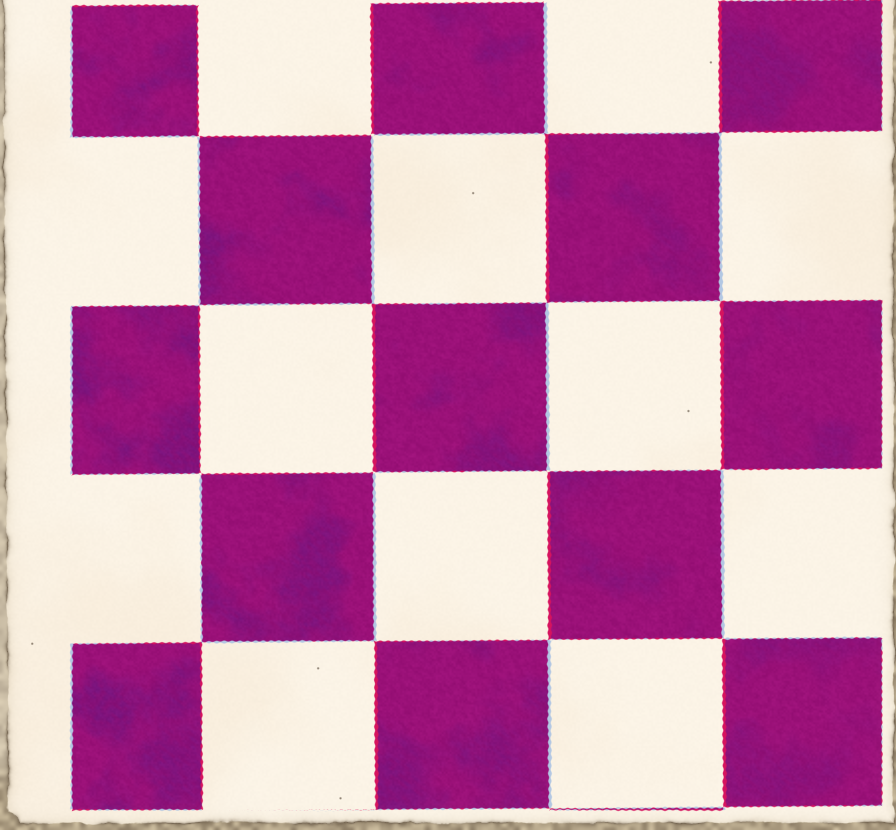
A Shadertoy shader for this pattern:

```glsl
// Worn printed card: purple and cream checkerboard in two slightly misregistered inks.

// Layout, in units of canvas height
const vec2 GRID_ORIGIN = vec2(0.2409, 0.2282);  // lowest inner crossing
const vec2 PITCH = vec2(0.2097, 0.2032);
const vec2 SKEW = vec2(0.0060, -0.0078);
const vec2 BOARD_MIN = vec2(0.0857, 0.0239);
const vec2 BOARD_MAX = vec2(1.0646, 0.9965);
const float CARD_RIGHT = 1.0770;
const float CARD_BOTTOM = 0.0085;

// Printing and wear
const float SOFTNESS = 0.0011;
const float TOOTH_SIZE = 0.0094;
const float TOOTH_DEPTH = 0.0006;
const float INK_GAP = 0.0004;
const float MISREGISTER = 0.0034;
const float MOTTLE = 0.60;
const float GRAIN = 0.035;
const float SPECK_CELL = 0.16;

const vec3 PAPER = vec3(0.985, 0.955, 0.902);
const vec3 PURPLE = vec3(0.605, 0.065, 0.470);
const vec3 INDIGO = vec3(0.420, 0.075, 0.490);
const vec3 ROSE = vec3(0.840, 0.075, 0.370);
const vec3 PALE_BLUE = vec3(0.700, 0.780, 0.890);
const vec3 BACKING = vec3(0.800, 0.740, 0.620);
const vec3 GRIME = vec3(0.270, 0.210, 0.150);

float hash(vec2 p) {
    vec3 h = fract(vec3(p.xyx) * 0.1031);
    h += dot(h, h.yzx + 33.33);
    return fract((h.x + h.y) * h.z);
}

float noise(vec2 p) {
    vec2 i = floor(p), f = fract(p);
    f = f * f * (3.0 - 2.0 * f);
    return mix(mix(hash(i), hash(i + vec2(1, 0)), f.x),
               mix(hash(i + vec2(0, 1)), hash(i + vec2(1, 1)), f.x), f.y);
}

float fbm(vec2 p) {
    float sum = 0.0, amp = 0.5;
    for (int i = 0; i < 4; i++) {
        sum += amp * noise(p);
        p = mat2(1.6, 1.2, -1.2, 1.6) * p + 7.3;
        amp *= 0.5;
    }
    return sum / 0.9375;
}

// Signed distance to the inked squares, negative inside
float checkerDistance(vec2 p, vec2 boardMax) {
    vec2 tilted = p + SKEW * (p.yx - vec2(0.5, 0.54));
    vec2 q = (tilted - GRID_ORIGIN) / PITCH;
    vec2 cell = floor(q);
    vec2 toLine = abs(fract(q + 0.5) - 0.5) * PITCH;
    float inked = 1.0 - 2.0 * mod(cell.x + cell.y, 2.0);
    float squares = -inked * min(toLine.x, toLine.y);
    vec2 edge = max(BOARD_MIN - p, vec2(p.x, tilted.y) - boardMax);
    return max(squares, max(edge.x, edge.y));
}

float coverage(float d, float soft) {
    return 1.0 - smoothstep(-soft, soft, d);
}

void mainImage(out vec4 fragColor, in vec2 fragCoord) {
    vec2 p = fragCoord / iResolution.y;
    float soft = max(SOFTNESS, 0.75 / iResolution.y);

    // Paper with faint stains and a few specks
    float stain = fbm(p * 5.0 + 11.0);
    float fine = noise(p * 420.0) - 0.5;
    vec3 color = PAPER - vec3(0.010, 0.022, 0.035) * smoothstep(0.45, 0.8, stain);
    color += 0.012 * fine;
    vec2 speckCell = floor(p / SPECK_CELL);
    vec2 speckAt = 0.15 + 0.7 * vec2(hash(speckCell + 3.1), hash(speckCell + 8.7));
    float speck = length(p - (speckCell + speckAt) * SPECK_CELL) - 0.0012;
    color = mix(color, GRIME, 0.6 * coverage(speck, soft) * step(0.72, hash(speckCell)));

    // Serrated ink edges; the rose plate drifts across the sheet
    vec2 teeth = TOOTH_DEPTH * sin(p.yx * 6.2832 / TOOTH_SIZE);
    teeth += 0.0012 * (vec2(noise(p * 90.0), noise(p * 90.0 + 40.0)) - 0.5);
    vec2 drift = MISREGISTER * vec2(mix(-0.6, 1.0, smoothstep(0.20, 0.48, p.x)),
                                    0.9 * (noise(p * 3.5 + 5.0) - 0.6));
    float rose = coverage(checkerDistance(p + teeth + 0.5 * drift, BOARD_MAX) + INK_GAP, soft);
    vec2 blueMax = BOARD_MAX - vec2(MISREGISTER, 0.0);
    float blue = coverage(checkerDistance(p - teeth - 0.5 * drift, blueMax) + INK_GAP, soft);

    // Overprint with cloudy indigo patches, stronger to the left
    float cloud = smoothstep(0.47, 0.78, fbm(p * 13.0));
    float weave = noise(mat2(0.8, 0.6, -0.6, 0.8) * p * vec2(150.0, 260.0));
    float dark = MOTTLE * cloud * (0.55 + 0.7 * weave) * mix(1.1, 0.6, p.x);
    vec3 overprint = mix(PURPLE, INDIGO, clamp(dark, 0.0, 1.0));
    overprint += GRAIN * (fine + weave - 0.5) * vec3(1.0, 0.5, 0.8);
    color = mix(mix(color, PALE_BLUE, blue), mix(ROSE, overprint, blue), rose);

    // Rough card rim with a chipped lower-left corner
    float rough = fbm(p * 55.0) - 0.5;
    float left = p.x - 0.0105 + 0.0065 * p.y;
    float right = CARD_RIGHT - p.x;
    float bottom = p.y - CARD_BOTTOM;
    float corner = (p.x + p.y - 0.033) * 0.7071;
    float rim = min(min(left, right), min(bottom, corner)) + 0.007 * rough;
    vec3 backing = mix(BACKING, GRIME, 0.65 * noise(p * 130.0 + 9.0));
    backing = mix(backing, PAPER, 0.45 * step(left, bottom) * smoothstep(0.03, 0.1, p.y));
    color = mix(backing, color, smoothstep(-soft, soft, rim));
    float grime = exp(-abs(rim) / 0.0014) * smoothstep(0.25, 0.65, noise(p * 38.0 + 20.0));
    color = mix(color, GRIME, 0.9 * grime);
    color = mix(color, BACKING, 0.3 * exp(-max(rim, 0.0) / 0.006));

    fragColor = vec4(clamp(color, 0.0, 1.0), 1.0);
}
```
